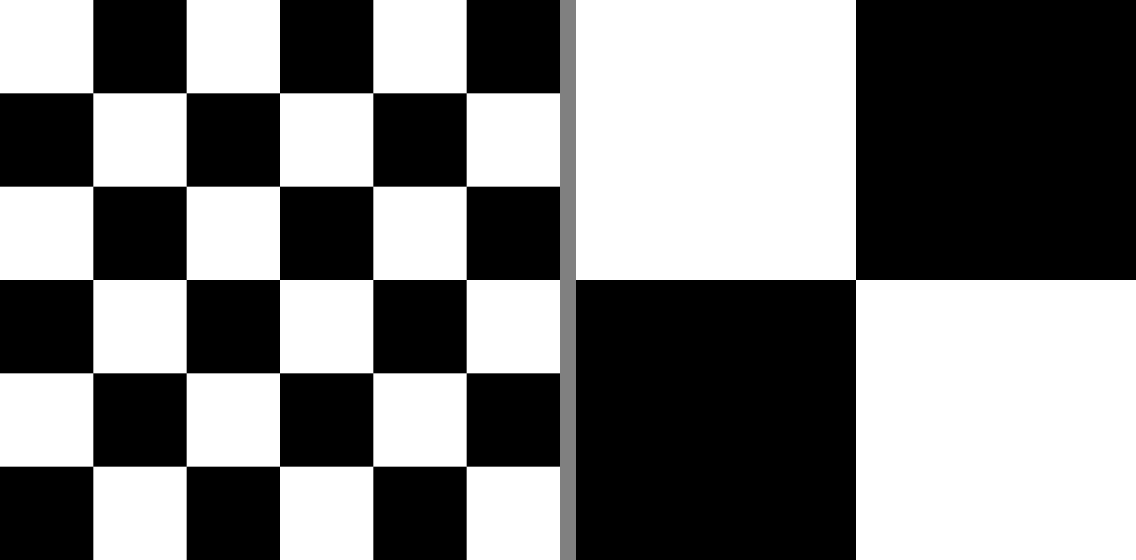
Left: the whole. Right: its middle third, enlarged.
Reproduce this pattern procedurally as a Shadertoy shader.

```glsl
// Draws a six by six checkerboard of black and white squares, black at lower left.
// Each axis gives a triangle wave whose zeros are the square edges; the product
// of the two clamped waves picks the colour and smooths edges over one pixel.

const float SQUARES = 6.0;
const vec3 BLACK = vec3(0.0);
const vec3 WHITE = vec3(1.0);

// Signed distance to the nearest grid line, positive in even cells
vec2 gridDistance(vec2 p) {
    return abs(mod(p - 0.5, 2.0) - 1.0) - 0.5;
}

// 0 on even squares, 1 on odd ones, blended across the given edge width
float checker(vec2 p, float edgeWidth) {
    vec2 side = clamp(gridDistance(p) / (0.5 * edgeWidth), -1.0, 1.0);
    return 0.5 - 0.5 * side.x * side.y;
}

void mainImage(out vec4 fragColor, in vec2 fragCoord) {
    // Cell units: one square is one unit wide
    float cellsPerPixel = SQUARES / iResolution.y;
    vec2 cell = fragCoord * cellsPerPixel;

    vec3 colour = mix(BLACK, WHITE, checker(cell, cellsPerPixel));
    fragColor = vec4(colour, 1.0);
}
```
